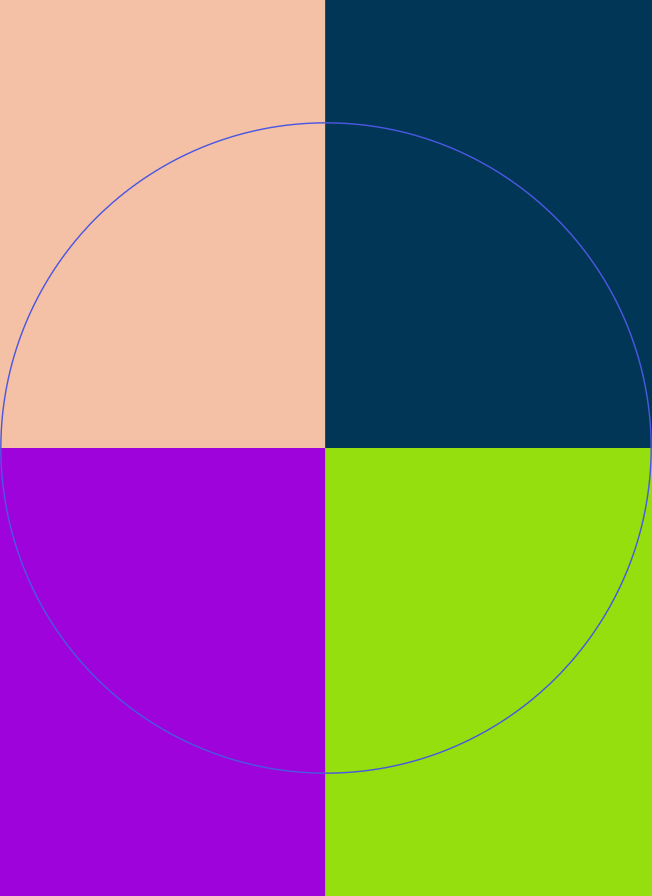
Give the GLSL for this background, as a Shadertoy shader.

```glsl
// Four flat colour quadrants meeting near the centre, with a thin blue ring
// that almost touches the left and right sides. The quadrants are blended by
// antialiased half-plane masks; the ring comes from a circle distance.

const vec3 PEACH  = vec3(0.957, 0.757, 0.651);
const vec3 NAVY   = vec3(0.008, 0.212, 0.337);
const vec3 PURPLE = vec3(0.620, 0.012, 0.860);
const vec3 LIME   = vec3(0.580, 0.875, 0.050);
const vec3 RING   = vec3(0.290, 0.340, 0.880);

// Lengths are in units of the shorter canvas side, measured from the centre.
const vec2  SPLIT       = vec2(-0.0013, 0.0);
const float RING_RADIUS = 0.4987;
const float RING_WIDTH  = 0.0022;

// Coverage of the positive side of a signed distance, one pixel soft.
float coverage(float signedDistance, float pixel) {
    return clamp(signedDistance / pixel + 0.5, 0.0, 1.0);
}

vec3 quadrants(vec2 p, float pixel) {
    float right = coverage(p.x - SPLIT.x, pixel);
    float upper = coverage(p.y - SPLIT.y, pixel);
    return mix(mix(PURPLE, LIME, right), mix(PEACH, NAVY, right), upper);
}

// Box-filtered stroke: stays faint, not broken, when thinner than a pixel.
float ringMask(vec2 p, float pixel) {
    float d = length(p) - RING_RADIUS;
    return coverage(d + 0.5 * RING_WIDTH, pixel)
         - coverage(d - 0.5 * RING_WIDTH, pixel);
}

void mainImage(out vec4 fragColor, in vec2 fragCoord) {
    float pixel = 1.0 / min(iResolution.x, iResolution.y);
    vec2 p = (fragCoord - 0.5 * iResolution.xy) * pixel;

    vec3 color = mix(quadrants(p, pixel), RING, ringMask(p, pixel));
    fragColor = vec4(color, 1.0);
}
```
